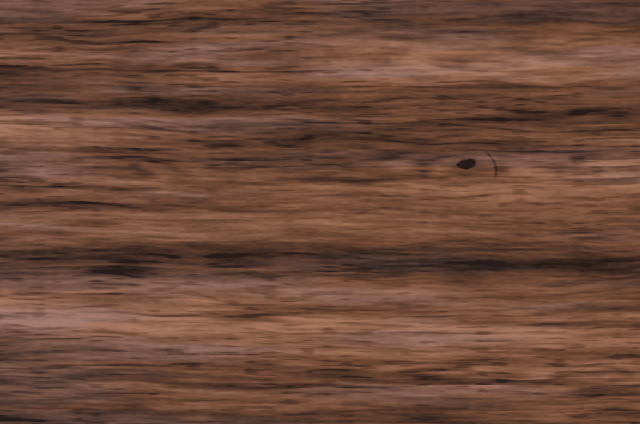
This texture is drawn by a Shadertoy shader. Its source:

```glsl
// Dark walnut board with horizontal grain: broad light and dark bands,
// nested arch figures, long fibres, short pores and one small knot.
// All layers add up to a single tone, which a brown ramp then colours.

const int BANDS = 11;
const int ARCHES = 6;

float hash(vec2 p) {
    return fract(sin(dot(p, vec2(127.1, 311.7))) * 43758.5453);
}

float noise(vec2 p) {
    vec2 i = floor(p), f = fract(p);
    f = f * f * (3.0 - 2.0 * f);
    return mix(mix(hash(i), hash(i + vec2(1, 0)), f.x),
               mix(hash(i + vec2(0, 1)), hash(i + vec2(1, 1)), f.x), f.y);
}

float fbm(vec2 p) {
    float sum = 0.0, gain = 0.533;
    for (int i = 0; i < 4; i++) {
        sum += gain * noise(p);
        p = p * 2.03 + vec2(17.3, 9.1);
        gain *= 0.5;
    }
    return sum;
}

// Soft elongated spot, 1 at its centre
float spot(vec2 p, vec2 centre, vec2 radius) {
    vec2 d = (p - centre) / radius;
    return exp(-dot(d, d));
}

// Broad streaks of heartwood and sapwood: centre, radius and strength
float bandTone(vec2 p) {
    vec4 place[BANDS] = vec4[BANDS](
        vec4(0.80, 0.385, 1.80, 0.045), vec4(0.50, 0.345, 0.80, 0.012),
        vec4(0.30, 0.755, 0.45, 0.018), vec4(0.75, 0.665, 0.42, 0.050),
        vec4(1.30, 0.710, 0.40, 0.050), vec4(0.10, 0.700, 0.28, 0.022),
        vec4(0.55, 0.722, 0.28, 0.012), vec4(1.40, 0.835, 0.55, 0.050),
        vec4(1.42, 0.575, 0.36, 0.060), vec4(0.50, 0.250, 1.40, 0.070),
        vec4(0.50, 0.470, 0.60, 0.022));
    float strength[BANDS] = float[BANDS](
        -0.38, -0.12, -0.34, -0.22, -0.15, 0.24, 0.20, 0.24, 0.22, 0.22, 0.15);
    float tone = 0.0;
    for (int i = 0; i < BANDS; i++)
        tone += strength[i] * spot(p, place[i].xy, place[i].zw);
    return tone;
}

// Nested arches; the sign of the x radius tells which way they open
float archTone(vec2 p) {
    vec4 place[ARCHES] = vec4[ARCHES](
        vec4(1.07, 0.855, 0.26, 0.055), vec4(0.47, 0.850, 0.18, 0.040),
        vec4(0.31, 0.590, -0.20, 0.050), vec4(1.10, 0.605, 0.18, 0.060),
        vec4(1.08, 0.120, -0.22, 0.040), vec4(1.38, 0.115, -0.16, 0.035));
    float tone = 0.0;
    for (int i = 0; i < ARCHES; i++) {
        vec2 d = (p - place[i].xy) / place[i].zw;
        d.x *= d.x > 0.0 ? 0.45 : 1.0;
        float r = length(d);
        float wobble = 5.0 * fbm(p * vec2(7.0, 28.0) + float(i) * 7.0);
        tone += 0.12 * sin(r * 13.0 + wobble) * exp(-1.1 * r * r);
    }
    return tone;
}

// Long fibres, fine grain, dark cracks and short pores
float grainTone(vec2 p) {
    float tone = 0.60 * (fbm(p * vec2(1.2, 18.0)) - 0.5);
    tone += 0.50 * (fbm(p * vec2(4.0, 55.0) + 31.0) - 0.5);
    tone += 0.30 * (noise(p * vec2(13.0, 165.0)) - 0.5);
    tone += 0.12 * (noise(p * vec2(70.0, 230.0)) - 0.5);
    float density = smoothstep(0.35, 0.70, fbm(p * vec2(2.0, 9.0) + 5.0));
    float crack = smoothstep(0.68, 0.92, noise(p * vec2(3.5, 105.0) + 63.0));
    float pore = smoothstep(0.62, 0.90, noise(p * vec2(22.0, 180.0) + 11.0));
    return tone - 0.32 * crack * density - 0.24 * pore * (0.4 + 0.6 * density);
}

// Dark core, soft halo and a thin curved check on its right
float knotShade(vec2 p, vec2 centre) {
    vec2 d = p - centre;
    float r = length(d / vec2(0.021, 0.0135)) + 0.5 * (noise(p * 90.0) - 0.5);
    float core = 1.0 - smoothstep(0.65, 1.15, r);
    vec2 a = d - vec2(0.015, -0.018);
    float side = smoothstep(0.02, 0.04, a.x) * smoothstep(-0.025, -0.005, a.y);
    float check = (1.0 - smoothstep(0.001, 0.005, abs(length(a) - 0.053))) * side;
    return 0.55 * core + 0.10 * exp(-0.25 * r * r) + 0.25 * check;
}

vec3 woodColour(float tone, float greyness) {
    vec3 dark = vec3(0.155, 0.105, 0.090);
    vec3 brown = vec3(0.435, 0.284, 0.206);
    vec3 tan_ = vec3(0.650, 0.455, 0.355);
    vec3 colour = mix(dark, brown, clamp(tone / 0.54, 0.0, 1.0));
    colour = mix(colour, tan_, clamp((tone - 0.54) / 0.46, 0.0, 1.0));
    return colour * mix(vec3(1.0), vec3(0.97, 1.04, 1.20), greyness);
}

void mainImage(out vec4 fragColor, in vec2 fragCoord) {
    vec2 p = fragCoord / iResolution.y;
    vec2 knot = vec2(1.102, 0.614);

    // Gentle waviness, with the fibres parting around the knot
    vec2 q = p;
    q.y += 0.035 * (fbm(p * vec2(1.6, 5.0)) - 0.5);
    q.y += 0.006 * (noise(p * vec2(9.0, 26.0)) - 0.5);
    q.y -= 0.35 * (p.y - knot.y) * spot(p, knot, vec2(0.08, 0.04));

    float tone = 0.60 + bandTone(q) + archTone(q) + grainTone(q);
    tone += 0.24 * spot(q, vec2(0.932, 0.616), vec2(0.036, 0.012));
    tone -= 0.25 * spot(q, vec2(1.085, 0.857), vec2(0.025, 0.009));
    tone -= 0.22 * spot(q, vec2(0.420, 0.847), vec2(0.022, 0.010));
    tone -= knotShade(p, knot);

    // Light falls off to the right and towards the long edges
    tone += 0.05 * (0.75 - p.x);
    tone -= 0.11 * smoothstep(0.34, 0.50, abs(p.y - 0.5));

    float greyness = smoothstep(0.42, 0.70, fbm(q * vec2(2.0, 24.0) + 47.0));
    greyness = clamp(greyness + 0.3 - 0.4 * p.x, 0.0, 1.0);
    fragColor = vec4(woodColour(clamp(tone, 0.0, 1.0), greyness), 1.0);
}
```
